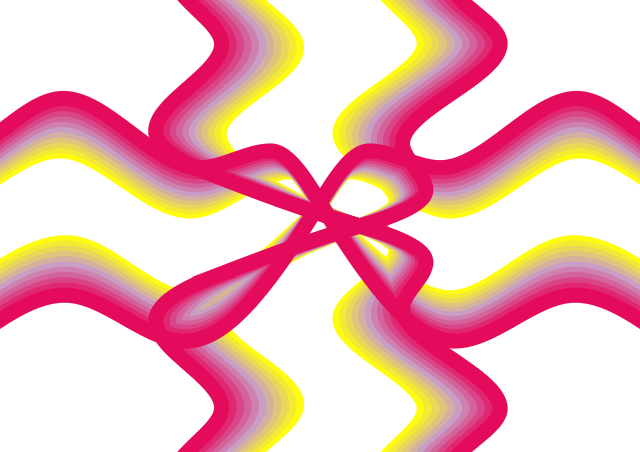
Write a Shadertoy shader that draws this background.

```glsl
// Four mirrored wavy ribbons that knot together in the middle of a white page.
// Each ribbon is a blend of strokes between an inner yellow curve and an outer
// crimson curve; curves are cubic Hermite graphs, painted from yellow to crimson.

const vec2 PAGE = vec2(768.0, 542.0);   // design units, y pointing down
const int KNOTS = 10;
const int STEPS = 11;
const float HALF_WIDTH = 9.0;
const float REACH = 12.0;               // search range along the axis
const float MARGIN = 50.0;              // range across it that strokes can touch

const vec3 PAPER = vec3(1.0);
const vec3 YELLOW = vec3(1.0, 0.99, 0.06);
const vec3 LAVENDER = vec3(0.785, 0.62, 0.77);
const vec3 CRIMSON = vec3(0.895, 0.04, 0.36);

// Knots hold position along the axis, height across it, and slope.
const vec3 WAVE_OUTER[KNOTS] = vec3[KNOTS](
    vec3(0, 158, -0.75), vec3(76, 118, 0), vec3(158, 160, 0.75),
    vec3(240, 201, 0), vec3(325, 181, 0), vec3(384, 243, 1.65),
    vec3(464, 358, 1.15), vec3(545, 409, 0), vec3(690, 354, 0),
    vec3(768, 384, 0.65));
const vec3 WAVE_INNER[KNOTS] = vec3[KNOTS](
    vec3(0, 211, -0.65), vec3(72, 181, 0), vec3(150, 217, 0.68),
    vec3(228, 253, 0), vec3(348, 206, 0), vec3(390, 254, 0.95),
    vec3(465, 321, 0.8), vec3(540, 357, 0), vec3(688, 291, 0),
    vec3(768, 321, 0.65));
const vec3 ZIGZAG_OUTER[KNOTS] = vec3[KNOTS](
    vec3(0, 225, 0.95), vec3(53, 266, 0), vec3(157, 187, 0),
    vec3(210, 256, 2.6), vec3(247, 356, 2.9), vec3(271, 432, 3.6),
    vec3(314, 511, 0), vec3(370, 483, 0), vec3(490, 600, 0),
    vec3(542, 553, -1.0));
const vec3 ZIGZAG_INNER[KNOTS] = vec3[KNOTS](
    vec3(0, 306, 1.0), vec3(57, 356, 0), vec3(160, 263, 0),
    vec3(228, 333, 1.8), vec3(248, 372, 2.3), vec3(271, 430, 2.6),
    vec3(300, 475, 0), vec3(382, 408, 0), vec3(490, 509, 0),
    vec3(542, 469, -1.0));

// Local cubics of both edge curves, with heights relative to the pixel.
struct Ribbon {
    vec4 inner;
    vec4 outer;
    bool near;
};

// Cubic coefficients of the Hermite curve, centred on axis position u.
vec4 localCubic(vec3 knots[KNOTS], float u) {
    vec3 a = knots[0], b = knots[1];
    for (int i = 1; i < KNOTS - 1; i++) {
        if (u > knots[i].x) { a = knots[i]; b = knots[i + 1]; }
    }
    float span = b.x - a.x;
    float grade = (b.y - a.y) / span;
    float k2 = (3.0 * grade - 2.0 * a.z - b.z) / span;
    float k3 = (a.z + b.z - 2.0 * grade) / (span * span);
    float s = u - a.x;
    return vec4(a.y + s * (a.z + s * (k2 + s * k3)),
                a.z + s * (2.0 * k2 + 3.0 * s * k3),
                k2 + 3.0 * s * k3, k3);
}

Ribbon makeRibbon(vec4 inner, vec4 outer, float height) {
    inner.x -= height;
    outer.x -= height;
    bool near = min(inner.x, outer.x) < MARGIN && max(inner.x, outer.x) > -MARGIN;
    return Ribbon(inner, outer, near);
}

// Distance to the stroke at blend t, by two tangent steps along its cubic.
float strokeDistance(Ribbon r, float t) {
    if (!r.near) return 1000.0;
    vec4 c = mix(r.inner, r.outer, t);
    float w = 0.0;
    for (int i = 0; i < 2; i++) {
        float height = c.x + w * (c.y + w * (c.z + w * c.w));
        float slope = c.y + w * (2.0 * c.z + 3.0 * w * c.w);
        w -= (w + height * slope) / (1.0 + slope * slope);
        w = clamp(w, -REACH, REACH);
    }
    return length(vec2(w, c.x + w * (c.y + w * (c.z + w * c.w))));
}

vec3 ribbonColor(float t) {
    return t < 0.5 ? mix(YELLOW, LAVENDER, t * 2.0)
                   : mix(LAVENDER, CRIMSON, t * 2.0 - 1.0);
}

void mainImage(out vec4 fragColor, in vec2 fragCoord) {
    float unitsPerPixel = PAGE.y / iResolution.y;
    vec2 p = (fragCoord - 0.5 * iResolution.xy) * unitsPerPixel;
    p = 0.5 * PAGE + vec2(p.x, -p.y);
    vec2 q = PAGE - p;

    // Waves mirror left to right, zigzags mirror top to bottom
    Ribbon waveA = makeRibbon(localCubic(WAVE_INNER, p.x), localCubic(WAVE_OUTER, p.x), p.y);
    Ribbon waveB = makeRibbon(localCubic(WAVE_INNER, q.x), localCubic(WAVE_OUTER, q.x), p.y);
    Ribbon zigA = makeRibbon(localCubic(ZIGZAG_INNER, p.y), localCubic(ZIGZAG_OUTER, p.y), p.x);
    Ribbon zigB = makeRibbon(localCubic(ZIGZAG_INNER, q.y), localCubic(ZIGZAG_OUTER, q.y), p.x);

    // Strokes stacked from inner to outer
    vec3 color = PAPER;
    if (waveA.near || waveB.near || zigA.near || zigB.near) {
        for (int s = 0; s < STEPS; s++) {
            float t = float(s) / float(STEPS - 1);
            float d = min(min(strokeDistance(waveA, t), strokeDistance(waveB, t)),
                          min(strokeDistance(zigA, t), strokeDistance(zigB, t)));
            float coverage = clamp(0.5 + (HALF_WIDTH - d) / unitsPerPixel, 0.0, 1.0);
            color = mix(color, ribbonColor(t), coverage);
        }
    }
    fragColor = vec4(color, 1.0);
}
```
